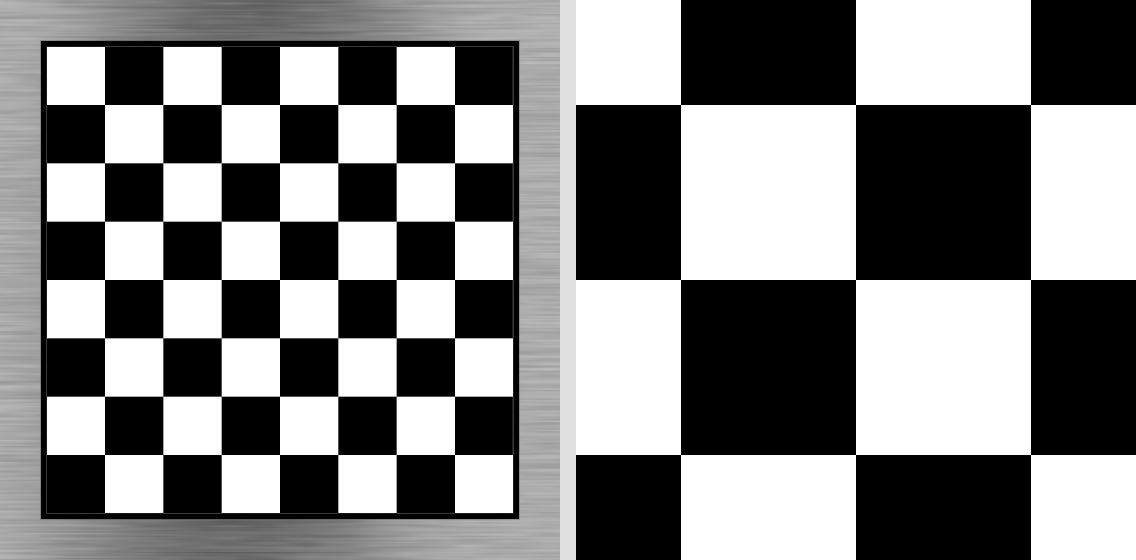
Left, the full canvas; right, a detail of the centre.
Reproduce this pattern procedurally as a Shadertoy shader.

```glsl
// Black and white eight by eight checkerboard, framed in black on brushed metal.

const float CELLS = 8.0;             // squares across and down
const float CELL = 0.1041667;        // side of one square
const float BOARD_HALF = 0.5 * CELLS * CELL;
const float FRAME_WIDTH = 0.0104167;
const float HAIRLINE_WIDTH = 0.0013; // thin line along the right edge
const float HAIRLINE_GREY = 0.30;
const float METAL_DARK = 0.42;
const float METAL_LIGHT = 0.67;
const float SHADE_CENTER = 0.43;     // darkest part of the metal
const float STREAK_STRENGTH = 0.16;
const vec2 STREAK_FREQ = vec2(7.0, 380.0);

float hash(vec2 p) {
    vec3 q = fract(vec3(p.xyx) * 0.1031);
    q += dot(q, q.yzx + 33.33);
    return fract((q.x + q.y) * q.z);
}

float valueNoise(vec2 p) {
    vec2 i = floor(p);
    vec2 f = fract(p);
    f = f * f * (3.0 - 2.0 * f);
    float low = mix(hash(i), hash(i + vec2(1, 0)), f.x);
    float high = mix(hash(i + vec2(0, 1)), hash(i + vec2(1, 1)), f.x);
    return mix(low, high, f.y);
}

// Horizontal streaks in three scales, centred on zero
float streaks(vec2 uv) {
    float sum = 0.0;
    float weight = 0.5;
    vec2 freq = STREAK_FREQ;
    for (int k = 0; k < 3; k++) {
        sum += weight * (valueNoise(uv * freq + float(k) * 17.3) - 0.5);
        freq *= vec2(2.0, 0.6);
        weight *= 0.6;
    }
    return sum;
}

float brushedMetal(vec2 uv) {
    float offset = abs(uv.x - SHADE_CENTER - 0.05 * (uv.y - 0.5));
    float shade = mix(METAL_DARK, METAL_LIGHT, smoothstep(0.03, 0.46, offset));
    return shade + STREAK_STRENGTH * streaks(uv);
}

// Coverage of a centred square with the given half side
float squareMask(vec2 p, float halfSide, float px) {
    float d = max(abs(p.x), abs(p.y)) - halfSide;
    return clamp(0.5 - d / px, 0.0, 1.0);
}

// Smooth checker: 0 in the lower left square, 1 in its neighbours
float checker(vec2 p, float px) {
    vec2 cell = (p + BOARD_HALF) / CELL;
    vec2 wave = 0.5 - abs(mod(cell + 0.5, 2.0) - 1.0);
    vec2 side = clamp(2.0 * wave * CELL / px, -1.0, 1.0);
    return 0.5 - 0.5 * side.x * side.y;
}

void mainImage(out vec4 fragColor, in vec2 fragCoord) {
    vec2 uv = fragCoord / iResolution.xy;
    vec2 p = uv - 0.5;
    float px = 1.0 / min(iResolution.x, iResolution.y);

    // Metal, then the black frame
    float grey = brushedMetal(uv);
    grey *= 1.0 - squareMask(p, BOARD_HALF + FRAME_WIDTH, px);

    // Squares and the hairline on the right
    float board = squareMask(p, BOARD_HALF, px);
    float hairDistance = abs(p.x - BOARD_HALF + 0.5 * HAIRLINE_WIDTH) - 0.5 * HAIRLINE_WIDTH;
    float hairline = clamp(0.5 - hairDistance / px, 0.0, 1.0);
    float squares = max(checker(p, px), HAIRLINE_GREY * hairline);
    grey = mix(grey, squares, board);

    fragColor = vec4(vec3(grey), 1.0);
}
```
